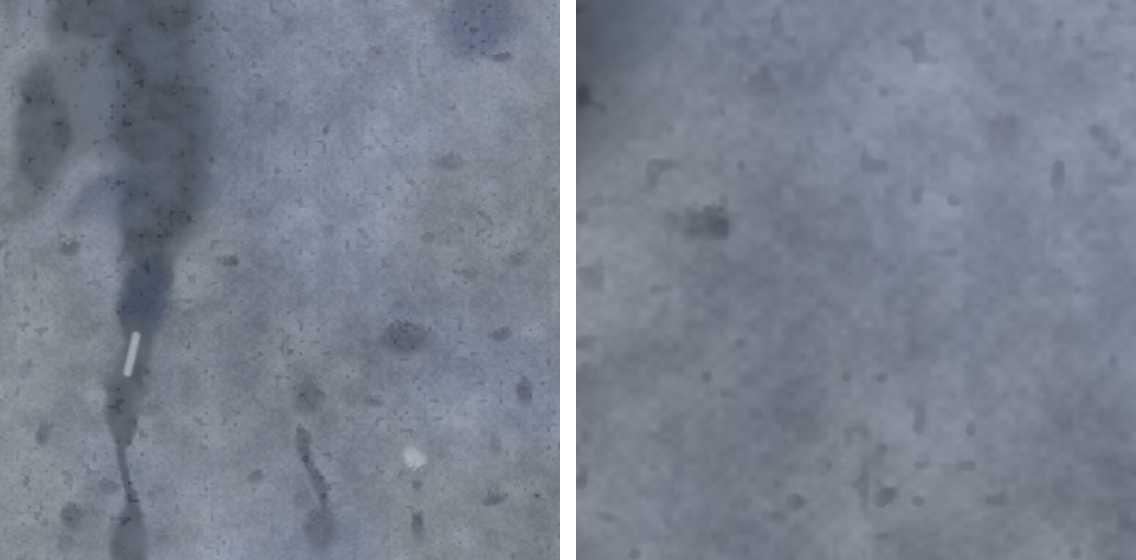
Left, the full canvas; right, a detail of the centre.
Reproduce this texture procedurally as a WebGL 2 fragment shader.

```glsl
#version 300 es
precision highp float;
uniform vec2 u_resolution;
out vec4 fragColor;

float hash(vec2 p) {
    return fract(sin(dot(p, vec2(127.1, 311.7))) * 43758.5453);
}

float noise(vec2 p) {
    vec2 i = floor(p), f = fract(p);
    f = f * f * (3.0 - 2.0 * f);
    return mix(mix(hash(i), hash(i + vec2(1, 0)), f.x),
               mix(hash(i + vec2(0, 1)), hash(i + vec2(1, 1)), f.x), f.y);
}

float fbm(vec2 p) {
    float sum = 0.0, amp = 0.5;
    for (int i = 0; i < 5; i++) {
        sum += amp * noise(p);
        p = mat2(1.6, 1.2, -1.2, 1.6) * p + 7.3;
        amp *= 0.5;
    }
    return sum / 0.97;
}

// Soft elliptical patch, 1 at the centre and 0 outside
float patchMask(vec2 p, vec2 centre, vec2 radius) {
    return 1.0 - smoothstep(0.45, 1.3, length((p - centre) / radius));
}

// Soft line between two points
float scratch(vec2 p, vec2 a, vec2 b, float width) {
    vec2 d = b - a;
    float t = clamp(dot(p - a, d) / dot(d, d), 0.0, 1.0);
    return 1.0 - smoothstep(0.2 * width, width, length(p - a - d * t));
}

// Irregular pits, one candidate in each grid cell
float pits(vec2 p, float cells, float density) {
    vec2 q = p * cells;
    float mask = 0.0;
    for (int y = -1; y <= 1; y++)
    for (int x = -1; x <= 1; x++) {
        vec2 id = floor(q) + vec2(x, y);
        vec2 centre = id + 0.2 + 0.6 * vec2(hash(id + 3.1), hash(id + 8.7));
        float size = mix(0.09, 0.24, pow(hash(id + 5.3), 2.0));
        vec2 radius = size * mix(vec2(1.4, 0.75), vec2(0.8, 1.4), hash(id + 1.9));
        float present = step(hash(id + 12.4), density) * mix(0.5, 1.0, hash(id + 6.6));
        mask = max(mask, present * patchMask(q, centre, radius));
    }
    return mask;
}

void main() {
    vec2 p = gl_FragCoord.xy / u_resolution;
    float blotch = fbm(p * 5.0 + 2.0);
    float mottle = fbm(p * 24.0 + 31.0);
    float grain = noise(p * 150.0) * 0.6 + noise(p * 260.0 + 9.0) * 0.4;
    vec2 wobble = vec2(fbm(p * 13.0 + 4.0), fbm(p * 13.0 + 19.0)) - 0.5;
    vec2 w = p + 0.07 * wobble;

    // Grey plaster drifting between warm and blue
    float blue = smoothstep(0.3, 0.7, fbm(p * 3.5 + 50.0));
    vec3 colour = mix(vec3(0.505, 0.53, 0.56), vec3(0.495, 0.53, 0.60), blue);
    colour += 0.15 * (blotch - 0.5) + 0.13 * (mottle - 0.5);

    // Large stain running down and narrowing into a drip
    float axis = 0.228 + 0.055 * smoothstep(0.3, 0.65, p.y);
    float halfWidth = 0.008 + 0.022 * smoothstep(0.17, 0.26, p.y)
                    + 0.065 * smoothstep(0.36, 0.75, p.y)
                    + 0.025 * (1.0 - smoothstep(0.03, 0.14, p.y));
    float stain = 1.0 - smoothstep(0.4, 1.45, abs(w.x - axis) / halfWidth);
    stain *= 0.75 + 0.25 * smoothstep(0.2, 0.5, p.y);
    stain = max(stain, 0.85 * patchMask(w, vec2(0.08, 0.77), vec2(0.065, 0.15)));
    stain = max(stain, 0.9 * patchMask(w, vec2(0.19, 0.97), vec2(0.16, 0.07)));
    stain = max(stain, 0.5 * patchMask(w, vec2(0.15, 0.83), vec2(0.1, 0.16)));
    stain *= clamp(0.82 + 1.1 * (mottle - 0.5) + 0.5 * (grain - 0.5), 0.0, 1.0);
    colour = mix(colour, vec3(0.25, 0.285, 0.32), 0.88 * stain);

    // Bluish bruises
    float bruise = patchMask(w, vec2(0.27, 0.47), vec2(0.05, 0.07));
    bruise = max(bruise, 0.7 * patchMask(w, vec2(0.19, 0.64), vec2(0.08, 0.05)));
    bruise = max(bruise, 0.7 * patchMask(w, vec2(0.86, 0.97), vec2(0.09, 0.08)));
    colour = mix(colour, vec3(0.27, 0.31, 0.41), 0.6 * bruise * (0.5 + mottle));

    // Scattered pits and the short second drip
    vec2 ragged = p + 0.03 * wobble + 0.012 * (vec2(mottle, grain) - 0.5);
    float pit = max(pits(ragged, 6.0, 0.42), 0.7 * pits(ragged + 0.37, 13.0, 0.2));
    pit = max(pit, patchMask(ragged, vec2(0.57, 0.06), vec2(0.03, 0.05)));
    pit = max(pit, 0.8 * scratch(ragged, vec2(0.545, 0.22), vec2(0.575, 0.12), 0.018));
    pit *= clamp(0.8 + 1.3 * (mottle - 0.5), 0.0, 1.0);
    colour = mix(colour, vec3(0.27, 0.29, 0.34), 0.72 * pit);

    // Pale scrapes and chips
    float pale = 0.6 * scratch(w, vec2(0.0, 0.53), vec2(0.16, 0.69), 0.04);
    pale = max(pale, 0.6 * scratch(w, vec2(0.0, 0.78), vec2(0.07, 1.0), 0.04));
    pale = max(pale, 0.5 * patchMask(w, vec2(0.19, 0.55), vec2(0.04, 0.1)));
    colour = mix(colour, vec3(0.54, 0.57, 0.63), pale);
    float chip = scratch(p, vec2(0.228, 0.335), vec2(0.243, 0.4), 0.012);
    chip = max(chip, patchMask(ragged, vec2(0.735, 0.185), vec2(0.021, 0.019)));
    colour = mix(colour, vec3(0.69, 0.71, 0.75), 0.8 * chip);

    // Fine grain with sparse dark specks
    float speck = smoothstep(0.68, 0.9, noise(p * 95.0 + 40.0)) * smoothstep(0.45, 0.65, mottle);
    colour += 0.075 * (grain - 0.5) - 0.07 * speck;
    fragColor = vec4(clamp(colour, 0.0, 1.0), 1.0);
}
```
